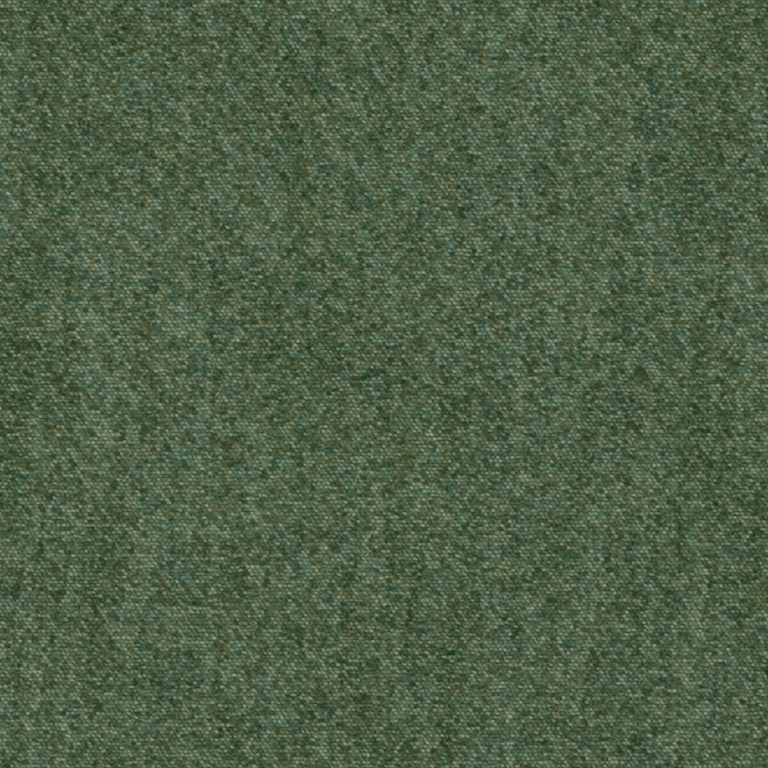
A Shadertoy shader for this texture:

```glsl
// Fine woven wool cloth in muted green: staggered rows of tiny rounded
// stitches, each with its own brightness and tint, broken up by fibre
// noise, faint vertical yarn streaks and soft mottling.

#define STITCHES vec2(152.0, 204.0)   // stitches across and up the canvas
#define SLANT 0.35                    // lean of each stitch
#define WOBBLE 0.45                   // unevenness of the weave, in stitches
#define RELIEF 0.115                  // stitch crown against gap
#define STITCH_VARIATION 0.205        // brightness spread between stitches
#define FIBRE_AMOUNT 0.165            // fine fibre grain
#define STREAK_AMOUNT 0.050           // vertical yarn streaks
#define MOTTLE_AMOUNT 0.035           // broad cloudy patches
#define TINT_AMOUNT 0.045             // warm and cool stitches
#define CLOTH_COLOR vec3(0.310, 0.378, 0.280)
#define COOL_SHIFT vec3(-0.8, 0.1, 0.7)
#define SAMPLES 2                     // antialiasing grid per axis

const float PI = 3.14159265;

float hash(vec2 p) {
    return fract(sin(dot(p, vec2(12.9898, 78.233))) * 43758.5453);
}

// Smooth value noise, centred on zero
float noise(vec2 p) {
    vec2 cell = floor(p);
    vec2 f = fract(p);
    f = f * f * (3.0 - 2.0 * f);
    float low = mix(hash(cell), hash(cell + vec2(1.0, 0.0)), f.x);
    float high = mix(hash(cell + vec2(0.0, 1.0)), hash(cell + vec2(1.0)), f.x);
    return mix(low, high, f.y) - 0.5;
}

vec3 cloth(vec2 uv) {
    // Staggered weave grid, gently distorted
    vec2 p = uv * STITCHES;
    p += WOBBLE * vec2(noise(uv * 85.0 + 3.0), noise(uv * 85.0 + 41.0));
    float row = floor(p.y);
    p.x += 0.5 * mod(row, 2.0);
    p.x += SLANT * (fract(p.y) - 0.5);
    vec2 stitch = vec2(floor(p.x), row);
    vec2 local = fract(p) - 0.5;

    // Rounded crown fading into dark gaps
    float crown = cos(PI * local.x) * cos(PI * local.y);
    float tone = RELIEF * (crown - 0.4);
    tone += STITCH_VARIATION * (hash(stitch + 7.0) - 0.5) * (0.35 + crown);

    // Fibres, yarn streaks and mottling
    tone += FIBRE_AMOUNT * noise(uv * vec2(330.0, 380.0) + 19.0);
    tone += STREAK_AMOUNT * noise(uv * vec2(130.0, 7.0) + 61.0);
    tone += 0.5 * STREAK_AMOUNT * noise(uv * vec2(9.0, 120.0) + 83.0);
    tone += MOTTLE_AMOUNT * (noise(uv * 55.0) + noise(uv * 17.0 + 29.0));

    // Cool and warm dyed wool
    float tint = 0.6 * (hash(stitch + 131.0) - 0.5) + noise(uv * 95.0 + 11.0);
    return CLOTH_COLOR + tone + TINT_AMOUNT * tint * COOL_SHIFT;
}

void mainImage(out vec4 fragColor, in vec2 fragCoord) {
    float size = min(iResolution.x, iResolution.y);
    vec3 color = vec3(0.0);
    for (int y = 0; y < SAMPLES; y++) {
        for (int x = 0; x < SAMPLES; x++) {
            vec2 offset = (vec2(x, y) + 0.5) / float(SAMPLES) - 0.5;
            color += cloth((fragCoord + offset) / size);
        }
    }
    color /= float(SAMPLES * SAMPLES);
    fragColor = vec4(clamp(color, 0.0, 1.0), 1.0);
}
```
